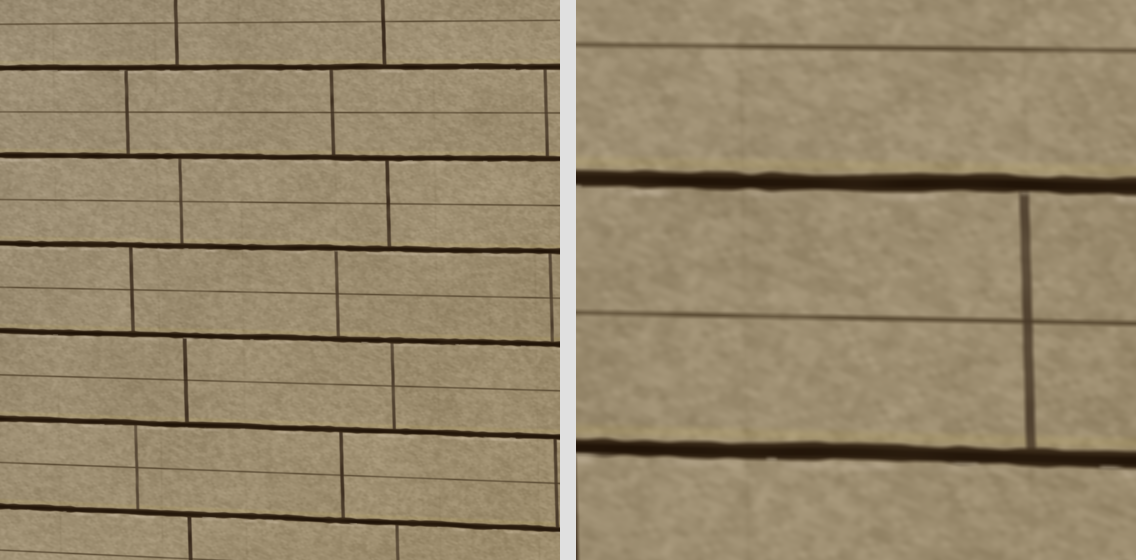
Left, the full canvas; right, a detail of the centre.
Write a Shadertoy shader that draws this texture.

```glsl
// Tan wall of long bricks in quarter bond, with dark joints and a fine groove along each course

float hash(vec2 p) {
    vec3 q = fract(p.xyx * vec3(0.1031, 0.1030, 0.0973));
    q += dot(q, q.yzx + 33.33);
    return fract((q.x + q.y) * q.z);
}

float noise(vec2 p) {
    vec2 i = floor(p), f = fract(p);
    f = f * f * (3.0 - 2.0 * f);
    return mix(mix(hash(i), hash(i + vec2(1, 0)), f.x),
               mix(hash(i + vec2(0, 1)), hash(i + vec2(1, 1)), f.x), f.y);
}

// Soft-edged coverage of a line, from the distance to its centre
float line(float dist, float halfWidth, float soft) {
    return 1.0 - smoothstep(halfWidth - soft, halfWidth + soft, abs(dist));
}

void mainImage(out vec4 fragColor, in vec2 fragCoord) {
    vec2 p = fragCoord / iResolution.xy;
    p.y = 1.0 - p.y;                       // measured downwards from the top
    float soft = max(0.0019, 0.75 / iResolution.y);

    // Courses fan out slightly to the right
    float courseHeight = 0.1565 + 0.0089 * p.x;
    float row = (p.y - 0.1211 + 0.0026 * p.x) / courseHeight;
    float course = floor(row);
    float inCourse = row - course;
    float bedDist = (row - round(row)) * courseHeight;

    // Bricks lean a little and lengthen to the right; odd courses shift by a quarter
    float t = p.x - 0.027 * p.y - 0.2217;
    float column = 2.785 * t - 0.15 * t * t - 0.254 * mod(course, 2.0);
    float headDist = (column - round(column)) / (2.785 - 0.3 * t);
    vec2 brick = vec2(floor(column), course) + 20.0;
    vec2 head = vec2(round(column), course) + 50.0;

    // Brick face: tone per brick, broad mottling and slanted grain
    vec2 slant = vec2(p.x + 0.5 * p.y, p.y - 0.4 * p.x);
    float tone = 0.014 * (hash(brick) - 0.5)
               + 0.030 * (noise(p * 9.0) - 0.5)
               + 0.050 * (noise(slant * vec2(75, 130)) - 0.5)
               + 0.055 * (noise(slant * vec2(170, 250) + 31.0) - 0.5);
    vec3 color = vec3(0.615, 0.555, 0.442) + tone;
    color += vec3(-0.004, 0.0, 0.012) * (1.0 - p.x - p.y);

    // Faint upright streaks
    for (int i = 0; i < 6; i++) {
        float k = float(i);
        float x = 0.10 + 0.167 * k + 0.03 * (hash(vec2(k, 7.0)) - 0.5) + 0.015 * p.y;
        color -= 0.035 * line(p.x - x, 0.0015, 0.003) * noise(vec2(k * 5.0, p.y * 12.0));
    }

    // Pale, chipped upper rim and warm lower edge of each course
    float rim = line(bedDist - 0.0082, 0.0022, 0.0025);
    color += vec3(0.07, 0.07, 0.08) * rim * smoothstep(0.25, 0.8, noise(vec2(p.x * 45.0, course * 9.0)));
    color += vec3(0.025, 0.022, -0.015) * line(bedDist + 0.0095, 0.003, 0.003);

    // Groove along the middle of the course
    float groove = line((inCourse - 0.503) * courseHeight, 0.0013, soft);
    groove *= 0.72 + 0.28 * noise(vec2(p.x * 22.0, course * 5.0));
    color = mix(color, vec3(0.34, 0.28, 0.19), groove);

    // Upright joints, some narrower and paler than others
    float strength = hash(head);
    float wobble = 0.0006 * (noise(vec2(strength * 90.0, p.y * 70.0)) - 0.5);
    float upright = line(headDist + wobble, 0.0025 + 0.0009 * strength, soft);
    upright *= 0.76 + 0.24 * noise(vec2(head.x * 7.0, p.y * 50.0));
    color = mix(color, mix(vec3(0.33, 0.27, 0.20), vec3(0.19, 0.13, 0.08), strength), upright);

    // Thick bed joints with ragged edges and a darker core
    float bedId = round(row) * 13.0 + 40.0;
    float ragged = noise(vec2(p.x * 80.0, bedId)) - 0.5;
    float drift = 0.0016 * (noise(vec2(p.x * 14.0, bedId + 4.0)) - 0.5);
    float bed = line(bedDist + drift, 0.0050 + 0.0016 * ragged, soft);
    float core = line(bedDist + drift - 0.0005, 0.0030, 0.0022);
    core *= 0.6 + 0.4 * noise(vec2(p.x * 30.0, bedId + 8.0));
    color = mix(color, mix(vec3(0.23, 0.17, 0.10), vec3(0.12, 0.07, 0.025), core), bed);

    // Crumbs of pale grit on the lower lip of the bed joints
    float grit = smoothstep(0.80, 0.95, noise(vec2(p.x * 60.0, bedId + 17.0)));
    color = mix(color, vec3(0.68, 0.63, 0.54), 0.6 * grit * line(bedDist - 0.0053, 0.0010, soft));

    fragColor = vec4(color, 1.0);
}
```
